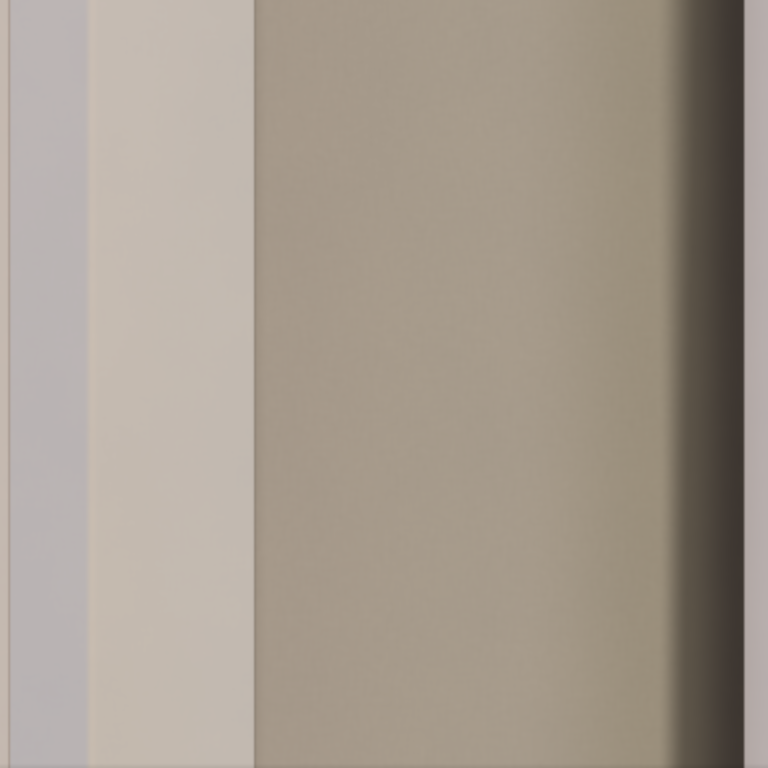
Give the GLSL for this background, as a three.js fragment shader.

```glsl
// Upright painted panels: a lavender strip, a cream board and a wide taupe wall
// that falls into a soft dark shadow before a pale strip at the right.
// Smoothed vertical edges stack the bands; gradient noise adds mottling and weave.
varying vec2 vUv;

vec2 hashGradient(vec2 cell) {
  vec2 h = vec2(dot(cell, vec2(127.1, 311.7)), dot(cell, vec2(269.5, 183.3)));
  return fract(sin(h) * 43758.5) * 2.0 - 1.0;
}

float gradientNoise(vec2 p) {
  vec2 i = floor(p);
  vec2 f = fract(p);
  vec2 u = f * f * f * (f * (f * 6.0 - 15.0) + 10.0);
  float a = dot(hashGradient(i), f);
  float b = dot(hashGradient(i + vec2(1.0, 0.0)), f - vec2(1.0, 0.0));
  float c = dot(hashGradient(i + vec2(0.0, 1.0)), f - vec2(0.0, 1.0));
  float d = dot(hashGradient(i + vec2(1.0, 1.0)), f - vec2(1.0, 1.0));
  return mix(mix(a, b, u.x), mix(c, d, u.x), u.y);
}

// Soft step centred on an edge
float edge(float x, float at, float halfWidth) {
  return smoothstep(at - halfWidth, at + halfWidth, x);
}

// Soft vertical line
float line(float x, float at, float width) {
  float d = (x - at) / width;
  return exp(-d * d);
}

void main() {
  float x = vUv.x;
  float y = vUv.y;

  // Left margin, lavender strip and cream board
  vec3 lavender = mix(vec3(0.725, 0.702, 0.702), vec3(0.735, 0.708, 0.705), y);
  vec3 cream = mix(vec3(0.765, 0.725, 0.682), vec3(0.775, 0.735, 0.700), y);
  cream = mix(cream, vec3(0.760, 0.725, 0.690), smoothstep(0.13, 0.33, x));
  vec3 color = mix(vec3(0.770, 0.725, 0.690), lavender, edge(x, 0.0125, 0.002));
  color = mix(color, vec3(0.63, 0.57, 0.53), 0.65 * line(x, 0.012, 0.0018));
  color = mix(color, cream, edge(x, 0.114, 0.005));
  color += vec3(0.014, 0.008, 0.003) * line(x, 0.121, 0.005);

  // Taupe wall, a little deeper toward the shadow
  vec3 taupe = mix(vec3(0.648, 0.598, 0.540), vec3(0.652, 0.606, 0.545), smoothstep(0.34, 0.60, x));
  taupe = mix(taupe, vec3(0.605, 0.560, 0.485), smoothstep(0.66, 0.86, x));
  taupe -= 0.025 * (1.0 - smoothstep(0.331, 0.350, x));

  // Shadow with a penumbra that widens upward
  float penumbra = mix(0.020, 0.029, smoothstep(0.3, 1.0, y));
  float shade = edge(x, mix(0.875, 0.881, y), penumbra);
  vec3 shadow = mix(vec3(0.365, 0.333, 0.285), vec3(0.240, 0.213, 0.192), smoothstep(0.885, 0.965, x));
  vec3 wall = mix(taupe, shadow, shade);
  color = mix(color, wall, edge(x, 0.331, 0.002));
  color *= 1.0 - 0.08 * line(x, 0.332, 0.0022);

  // Pale strip past the shadow
  vec3 paleStrip = mix(vec3(0.700, 0.662, 0.650), vec3(0.718, 0.682, 0.676), smoothstep(0.97, 1.0, x));
  color = mix(color, paleStrip, edge(x, 0.969, 0.0025));

  // Broad mottling and fine upright weave
  float mottle = gradientNoise(vUv * vec2(9.0, 6.0)) + 0.5 * gradientNoise(vUv * 23.0);
  float weave = gradientNoise(vUv * vec2(150.0, 55.0)) + gradientNoise(vUv * vec2(70.0, 130.0));
  float onWall = edge(x, 0.331, 0.002) * (1.0 - shade);
  color += vec3(1.0, 0.8, 0.5) * mottle * 0.007;
  color += weave * mix(0.002, 0.006, onWall);

  // Faint darkening along the bottom rim
  color *= 1.0 - 0.06 * (1.0 - smoothstep(0.0, 0.007, y));

  gl_FragColor = vec4(color, 1.0);
}
```
